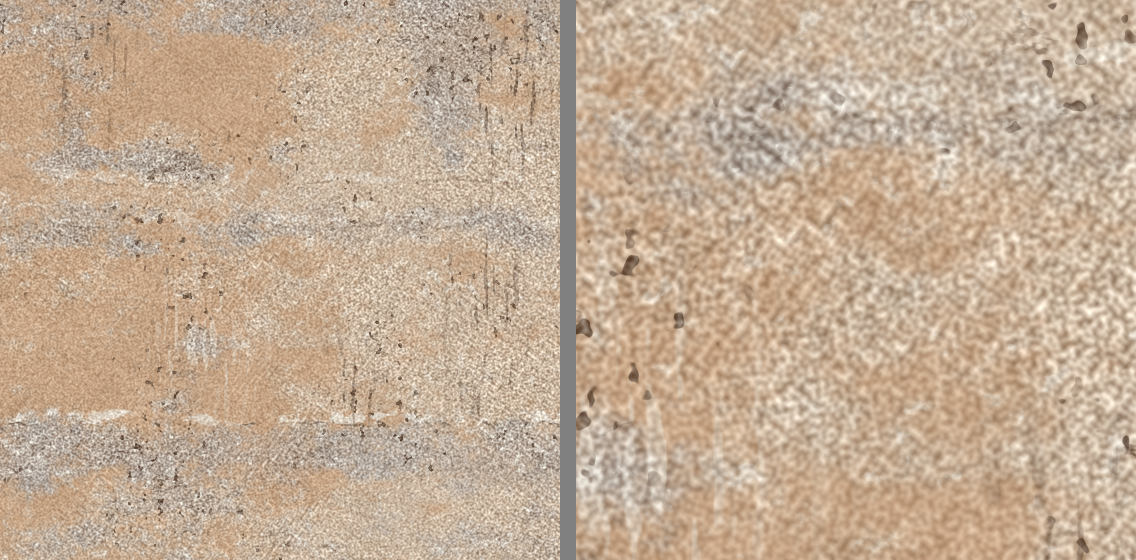
Left: the whole. Right: its middle third, enlarged.
Give the GLSL for this texture, as a three.js fragment shader.

```glsl
#define OCHRE vec3(0.770, 0.638, 0.515)
#define CREAM vec3(0.800, 0.724, 0.640)
#define GREY vec3(0.695, 0.650, 0.610)
#define PALE vec3(0.890, 0.865, 0.820)
#define DARK vec3(0.340, 0.255, 0.195)
#define GRAIN_SCALE 235.0
#define GRAIN_DEPTH 0.205
#define EDGE_WARP 0.045
#define STREAK_SCALE 110.0

varying vec2 vUv;

vec2 gradientAt(vec2 cell) {
  float angle = 6.2832 * fract(sin(dot(cell, vec2(127.1, 311.7))) * 43758.5);
  return vec2(cos(angle), sin(angle));
}

// Gradient noise, about -1 to 1
float noise(vec2 p) {
  vec2 i = floor(p), f = fract(p);
  vec2 u = f * f * f * (f * (f * 6.0 - 15.0) + 10.0);
  vec2 e = vec2(1.0, 0.0);
  float low = mix(dot(gradientAt(i), f), dot(gradientAt(i + e.xy), f - e.xy), u.x);
  float high = mix(dot(gradientAt(i + e.yx), f - e.yx), dot(gradientAt(i + e.xx), f - e.xx), u.x);
  return 1.4 * mix(low, high, u.y);
}

// Each octave is turned to hide the lattice
float fbm(vec2 p) {
  float sum = 0.0, amplitude = 0.75;
  for (int i = 0; i < 6; i++) {
    sum += amplitude * noise(p);
    p = mat2(1.6, 1.2, -1.2, 1.6) * p + 7.3;
    amplitude *= 0.58;
  }
  return sum;
}

// Soft horizontal band and soft elliptical patch
float band(float y, float centre, float halfWidth) {
  return 1.0 - smoothstep(0.3, 1.7, abs(y - centre) / halfWidth);
}

float patchMask(vec2 p, vec2 centre, vec2 radius) {
  return 1.0 - smoothstep(0.1, 1.3, length((p - centre) / radius));
}

// Broken plaster ledge: x is the pale crust, y the thin shadow under it
vec2 ledge(vec2 p, float height, float seed, float grit) {
  float d = p.y - height - 0.016 * fbm(vec2(p.x * 4.0, seed)) - 0.004 * grit;
  float broken = fbm(vec2(p.x * 11.0, p.y * 25.0) + seed);
  float width = 0.010 + 0.014 * max(broken, 0.0);
  float crust = (1.0 - smoothstep(0.4, 1.0, abs(d) / width)) * smoothstep(0.0, 0.3, broken + 0.5 * grit);
  float gap = fbm(vec2(p.x * 17.0, seed + 5.0)) + 0.5 * grit;
  float shadow = (1.0 - smoothstep(0.0005, 0.003, abs(d + 0.010))) * smoothstep(0.05, 0.35, gap);
  return vec2(crust, shadow);
}

void main() {
  vec2 p = vUv;
  vec2 w = p + EDGE_WARP * vec2(fbm(p * 5.0), 0.7 * fbm(p * 5.0 + 31.0));
  float ragged = fbm(p * vec2(8.0, 14.0) + 4.0);
  float mottle = fbm(p * vec2(3.5, 5.0) + 12.0);
  float grit = fbm(p * 48.0 + 2.0);

  // Ochre coat worn to cream, mostly on the right
  float worn = 0.5 * smoothstep(0.30, 0.75, w.x) + 0.4 * mottle + 0.4 * ragged + 0.22 * grit;
  worn += 0.4 * band(w.y, 0.66, 0.08) + 0.3 * band(w.y, 0.05, 0.12);
  worn -= 0.45 * patchMask(w, vec2(0.52, 0.15), vec2(0.15, 0.09));
  float cream = smoothstep(0.0, 0.6, worn);

  // Bare grey render in broken courses and patches
  float bare = 0.62 * band(w.y, 0.99, 0.075);
  bare += 0.62 * band(w.y, 0.71, 0.028) * (1.0 - smoothstep(0.40, 0.70, w.x));
  bare += 0.46 * band(w.y, 0.60, 0.045) + 0.58 * band(w.y, 0.200, 0.055);
  bare += 0.34 * band(w.y, 0.05, 0.12);
  bare += 0.80 * patchMask(w, vec2(0.80, 0.85), vec2(0.11, 0.19));
  bare += 0.55 * patchMask(w, vec2(0.14, 0.84), vec2(0.08, 0.18));
  bare += 0.50 * patchMask(w, vec2(0.32, 0.35), vec2(0.14, 0.13));
  float grey = smoothstep(0.22, 0.78, bare + 0.3 * mottle + 0.45 * ragged + 0.2 * grit);

  vec3 colour = mix(OCHRE, CREAM, cream);
  vec3 greyTint = GREY + vec3(-0.03, 0.005, 0.04) * fbm(p * 5.0 + 50.0);
  colour = mix(colour, greyTint, 0.85 * grey);
  colour += 0.035 * fbm(p * 13.0 + 70.0);
  float rough = max(0.8 * cream, grey);

  // Pale flakes in clusters where the coat has lifted
  float lifted = fbm(p * vec2(7.0, 11.0) + 22.0) + 0.25 * rough;
  float flakes = smoothstep(0.30, 0.50, 0.8 * grit + 0.45 * lifted - 0.12);
  colour = mix(colour, PALE, 0.62 * flakes * (0.15 + 0.85 * rough));

  // Ledges between the courses
  vec2 ledges = ledge(p, 0.255, 3.7, grit) + 0.6 * ledge(p, 0.685, 19.3, grit);
  ledges += 0.6 * ledge(p, 0.605, 41.9, grit);
  colour = mix(colour, PALE, 0.80 * min(ledges.x, 1.0));
  colour = mix(colour, DARK, 0.50 * min(ledges.y, 1.0));

  // Vertical runs, dark stains and pale lime
  float bentX = p.x + 0.003 * noise(p * 25.0) + 0.0012 * grit;
  float run = noise(vec2(bentX * STREAK_SCALE, p.y * 9.0)) + 0.3 * grit;
  float stained = patchMask(p, vec2(0.91, 0.83), vec2(0.10, 0.16));
  stained += 0.65 * patchMask(p, vec2(0.87, 0.45), vec2(0.09, 0.28));
  stained += 0.70 * patchMask(p, vec2(0.63, 0.31), vec2(0.08, 0.10));
  stained += 0.70 * patchMask(p, vec2(0.16, 0.87), vec2(0.10, 0.18));
  float stain = smoothstep(0.30, 0.55, run + 0.2 * ragged) * min(stained, 1.0);
  colour = mix(colour, DARK, 0.65 * stain);
  float limed = patchMask(p, vec2(0.36, 0.39), vec2(0.14, 0.17));
  float lime = smoothstep(0.15, 0.45, -run) * limed;
  colour = mix(colour, PALE, 0.50 * lime);

  // Dark chips and hairline scratches in clusters
  float cluster = fbm(p * 5.0 + 90.0) + 0.4 * grey + 0.35 * stained;
  float chips = noise(p * vec2(75.0, 52.0) + 8.0) + 0.5 * noise(p.yx * 150.0 + 3.0);
  float chip = smoothstep(0.50, 0.66, chips) * smoothstep(0.10, 0.55, cluster);
  float crack = 1.0 - smoothstep(0.02, 0.07, abs(fbm(p * vec2(9.0, 15.0) + 60.0)));
  crack *= smoothstep(0.25, 0.65, cluster) * smoothstep(0.0, 0.3, ragged);
  colour = mix(colour, DARK, max(0.72 * chip, 0.35 * crack));

  // Sandy grain, coarser on worn surfaces
  vec2 g = mat2(0.8, 0.6, -0.6, 0.8) * p * GRAIN_SCALE;
  float grain = 0.95 * noise(g) + 0.55 * noise(g.yx * 0.55 + 5.0) + 0.2 * noise(g * 0.23 + 9.0);
  float relief = mix(0.65, 1.2, rough) * (1.0 + 0.35 * mottle);
  colour += GRAIN_DEPTH * relief * grain * vec3(0.90, 1.0, 1.04);
  gl_FragColor = vec4(clamp(colour, 0.0, 1.0), 1.0);
}
```
